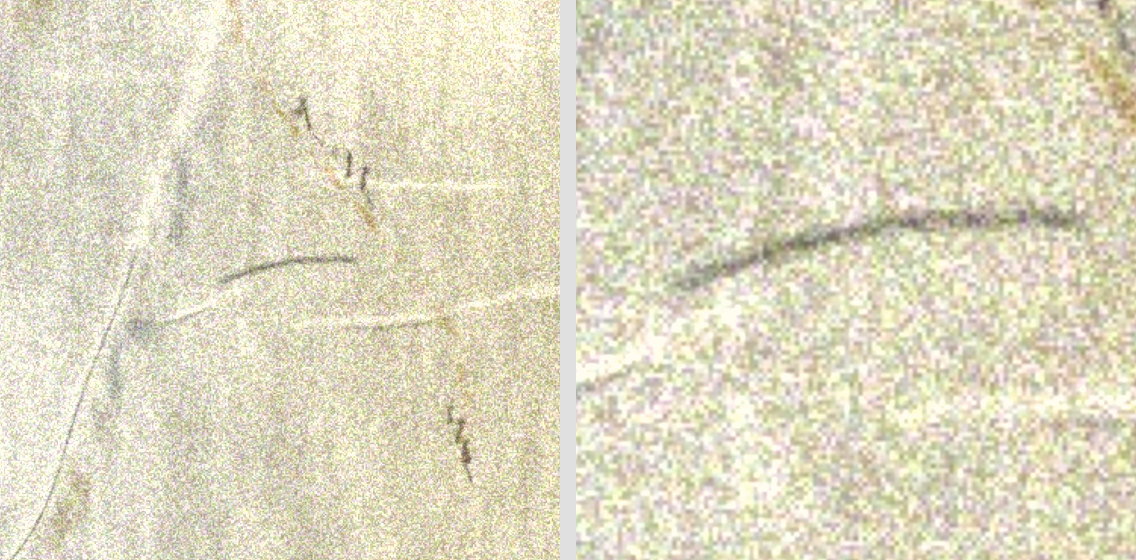
Left: the whole. Right: its middle third, enlarged.
A Shadertoy shader for this texture:

```glsl
// Pale weathered stone: cream and grey speckle with faint upright streaks,
// crossed by a slanted crease, white ridges, a dark arc and a rusty crack.
// Lines are gaussian bands around curves; the grain is layered value noise.

float hash(vec2 p) {
    vec3 q = fract(vec3(p.xyx) * 0.1031);
    q += dot(q, q.yzx + 33.33);
    return fract((q.x + q.y) * q.z);
}

float noise(vec2 p) {
    vec2 cell = floor(p), f = fract(p);
    f = f * f * (3.0 - 2.0 * f);
    float low = mix(hash(cell), hash(cell + vec2(1, 0)), f.x);
    float high = mix(hash(cell + vec2(0, 1)), hash(cell + vec2(1, 1)), f.x);
    return mix(low, high, f.y);
}

float fbm(vec2 p) {
    float sum = 0.0, weight = 0.5;
    for (int i = 0; i < 4; i++) {
        sum += weight * noise(p);
        p = p * 2.03 + 17.1;
        weight *= 0.5;
    }
    return sum / 0.9375;
}

// Soft band of half width w around distance d
float band(float d, float w) { return exp(-d * d / (w * w)); }

// One between a and b, fading out over the length soft
float span(float x, float a, float b, float soft) {
    return smoothstep(a - soft, a + soft, x) * (1.0 - smoothstep(b - soft, b + soft, x));
}

float segment(vec2 p, vec2 a, vec2 b) {
    vec2 pa = p - a, ba = b - a;
    return length(pa - ba * clamp(dot(pa, ba) / dot(ba, ba), 0.0, 1.0));
}

// Broad tone: cool at left, warm at right, glowing at the upper right
vec3 stoneBase(vec2 p) {
    vec3 color = mix(vec3(0.862, 0.85, 0.782), vec3(0.868, 0.835, 0.715), smoothstep(0.1, 0.9, p.x));
    color += 0.10 * (fbm(p * vec2(9, 6)) - 0.5);
    color += 0.09 * (noise(p * vec2(46, 5)) - 0.5);
    color += 0.08 * (fbm(p * vec2(48, 26) + 3.0) - 0.5);
    color += 0.12 * band(length((p - vec2(0.72, 0.95)) * vec2(2.8, 6.5)), 1.0);
    return color + 0.05 * band(length((p - vec2(0.05, 0.2)) * vec2(1.4, 1.0)), 0.2);
}

// Slanted crease: wide and white above, a thin dark line below
vec3 addCrease(vec3 color, vec2 p, vec2 rough) {
    float center = 0.05 + 0.345 * p.y - 0.03 * exp(-15.0 * p.y) + 0.005 * sin(p.y * 16.0);
    float d = p.x - center, dr = rough.x - center;
    float upper = smoothstep(0.52, 0.62, p.y);
    color += 0.12 * upper * band(dr, 0.016) * (0.6 + 0.7 * noise(p * 40.0));
    color += 0.07 * (1.0 - upper) * (band(dr + 0.013, 0.014) + 0.7 * band(dr - 0.01, 0.009));
    float line = (1.0 - smoothstep(0.53, 0.58, p.y)) * (0.6 + 0.5 * noise(p * 30.0));
    color -= 0.25 * line * band(d, 0.0032);
    // Smudges on its right flank, browner towards the bottom
    float smudge = smoothstep(0.4, 0.72, fbm(p * vec2(34, 17) + 5.0));
    smudge *= band(d - 0.05, 0.032) * span(p.y, 0.03, 0.78, 0.06);
    return color - smudge * mix(vec3(0.14, 0.17, 0.22), vec3(0.2, 0.19, 0.16), smoothstep(0.15, 0.3, p.y));
}

// White ridges running across, and the dark arc
vec3 addRidges(vec3 color, vec2 p, vec2 rough) {
    float x = p.x;
    float shortRidge = 0.432 + 0.06 * smoothstep(0.29, 0.47, x);
    float longRidge = 0.4 + 0.026 * smoothstep(0.46, 0.58, x) + 0.054 * smoothstep(0.68, 0.98, x);
    float upperRidge = 0.69 - 0.022 * smoothstep(0.54, 0.72, x);
    float light = 0.13 * span(x, 0.28, 0.45, 0.025) * band(rough.y - shortRidge, 0.009);
    light += 0.14 * smoothstep(0.46, 0.6, x) * band(rough.y - longRidge, 0.009);
    light += 0.15 * span(x, 0.55, 0.9, 0.05) * band(rough.y - upperRidge, 0.009);
    light += 0.13 * span(x, 0.19, 0.28, 0.02) * band(rough.y - 0.573, 0.009);
    light += 0.08 * span(x, 0.07, 0.32, 0.06) * band(rough.y - 0.865, 0.011);
    light *= 0.55 + 0.8 * noise(p * vec2(34, 50));
    float shade = 0.22 * span(x, 0.29, 0.37, 0.015) * band(p.y - shortRidge + 0.008, 0.0045);
    shade += 0.13 * span(x, 0.62, 0.8, 0.04) * band(p.y - longRidge + 0.012, 0.006);
    float arc = 0.537 - 1.1 * (x - 0.585) * (x - 0.585);
    float ink = span(x, 0.39, 0.635, 0.012) * band(p.y - arc, 0.006);
    return mix(color + light - shade, vec3(0.52, 0.49, 0.42), 0.75 * ink);
}

// Rusty crack with a trail of dark flecks
vec3 addCrack(vec3 color, vec2 p, vec2 rough) {
    float d = rough.x - (0.83 - 0.41 * smoothstep(0.3, 1.0, p.y));
    float patches = smoothstep(0.35, 0.65, fbm(p * vec2(44, 34)));
    float rust = band(d, 0.011) * smoothstep(0.1, 0.3, p.y);
    rust += 0.7 * band(length((p - vec2(0.05, 0.98)) * vec2(1.0, 1.6)), 0.05);
    color -= rust * patches * vec3(0.07, 0.13, 0.21);
    for (int i = 0; i < 11; i++) {
        float n = float(i), r = hash(vec2(n, 4.7)), s = hash(vec2(n, 9.2));
        vec2 spot = i < 7 ? vec2(0.53 + 0.023 * n, 0.81 - 0.027 * n)
                          : vec2(0.714 + 0.013 * n, 0.505 - 0.035 * n);
        spot += 0.014 * (vec2(s, r) - 0.5);
        vec2 lean = vec2(0.012 * (s - 0.6), 0.006 + 0.014 * r);
        float fleck = band(segment(mix(p, rough, 0.7), spot - lean, spot + lean), 0.0035 + 0.003 * s);
        color = mix(color, vec3(0.42, 0.37, 0.29), fleck * (0.45 + 0.4 * r));
    }
    return color;
}

void mainImage(out vec4 fragColor, in vec2 fragCoord) {
    vec2 p = fragCoord / iResolution.xy;
    vec2 rough = p + 0.022 * (vec2(fbm(p * 50.0), fbm(p * 50.0 + 31.0)) - 0.5);
    vec3 color = addCrease(stoneBase(p), p, rough);
    color = addCrack(addRidges(color, p, rough), p, rough);
    // Fine speckle in brightness, yellow to blue, and green to pink
    color += 0.3 * (noise(p * 370.0) + 0.45 * noise(p * 210.0 + 9.0) - 0.725);
    color.b += 0.17 * (noise(p * 170.0 + 40.0) - 0.5);
    color += (noise(p * 150.0 + 80.0) - 0.5) * vec3(-0.05, 0.08, -0.05);
    fragColor = vec4(clamp(color, vec3(0.0), vec3(1.0, 0.99, 0.94)), 1.0);
}
```
